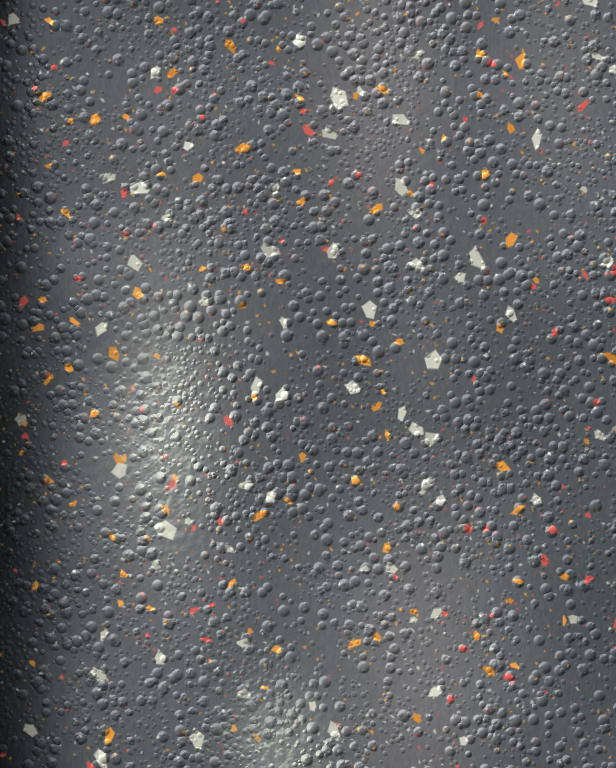
Reproduce this texture procedurally as a Shadertoy shader.

```glsl
// Glossy slate-grey coated surface with pimples, soft glare and scattered coloured chips.

const vec3 SLATE = vec3(0.315, 0.335, 0.350);
const vec3 WARM_GREY = vec3(0.490, 0.480, 0.485);
const vec3 SHADOW = vec3(0.095, 0.105, 0.110);
const vec3 GLARE = vec3(0.82, 0.84, 0.78);
const vec3 CREAM = vec3(0.80, 0.80, 0.74);
const vec3 ORANGE = vec3(0.90, 0.60, 0.27);
const vec3 RED = vec3(0.80, 0.36, 0.34);

const float PIMPLE_CELL = 0.015;
const float GRAIN_CELL = 0.0075;
const float REFLECT_SHIFT = 0.05;   // how far a slope bends the reflection
const float SLOPE_STEP = 0.0011;
const vec2 LIGHT_DIR = vec2(-0.55, 0.83);
const float TAU = 6.28318;

float hash(vec2 p) {
    return fract(sin(dot(p, vec2(127.1, 311.7))) * 43758.5453);
}

vec2 hash2(vec2 p) {
    return vec2(hash(p), hash(p + 57.3));
}

float noise(vec2 p) {
    vec2 i = floor(p), f = fract(p);
    f = f * f * (3.0 - 2.0 * f);
    return mix(mix(hash(i), hash(i + vec2(1, 0)), f.x),
               mix(hash(i + vec2(0, 1)), hash(i + vec2(1, 1)), f.x), f.y);
}

float blob(vec2 p, vec2 centre, vec2 radius) {
    vec2 q = (p - centre) / radius;
    return exp(-dot(q, q));
}

// Two lamps mirrored in the coating
float glareAt(vec2 p) {
    return blob(p, vec2(0.215, 0.45), vec2(0.062, 0.155))
         + 0.9 * blob(p, vec2(0.36, 0.03), vec2(0.06, 0.085));
}

// Broad light and dark bands mirrored in the coating
vec3 sheen(vec2 p) {
    float light = 0.85 * blob(p, vec2(0.49, 0.90), vec2(0.10, 0.26))
                + 0.75 * blob(p, vec2(0.55, 0.12), vec2(0.12, 0.32))
                + 0.60 * blob(p, vec2(0.74, 0.95), vec2(0.10, 0.28))
                + 0.35 * blob(p, vec2(0.22, 0.80), vec2(0.13, 0.25))
                + 0.40 * blob(p, vec2(0.23, 0.35), vec2(0.15, 0.40));
    vec3 col = mix(SLATE, WARM_GREY, min(light, 1.0));
    float edge = mix(0.10, 0.035, smoothstep(0.45, 0.95, p.y));
    return mix(SHADOW, col, smoothstep(-0.03, edge + 0.03, p.x));
}

// Scattered domes, one per occupied cell
float domes(vec2 p, float cell, float density) {
    vec2 id = floor(p / cell);
    float h = 0.0;
    for (int y = -1; y <= 1; y++)
    for (int x = -1; x <= 1; x++) {
        vec2 c = id + vec2(x, y);
        float r = cell * mix(0.28, 0.62, hash(c + 3.7));
        vec2 q = p - (c + hash2(c)) * cell;
        float k = max(0.0, 1.0 - dot(q, q) / (r * r));
        float present = step(hash(c + 19.1), density * noise(c * cell * 17.0));
        h = max(h, present * r * k * k * (1.35 - 0.75 * k));
    }
    return h;
}

float height(vec2 p) {
    float peel = noise(p * 120.0) + 0.35 * noise(p * 290.0);
    return domes(p, PIMPLE_CELL, 0.95) + 0.7 * domes(p + 4.0, GRAIN_CELL, 0.8)
         + peel * (0.0005 + 0.0016 * glareAt(p));
}

// Signed distance to the nearest irregular chip of one layer; z carries its random tint
vec2 chips(vec2 p, float cell, float density, float size, float seed) {
    vec2 id = floor(p / cell);
    vec2 best = vec2(1.0, 0.0);
    for (int y = -1; y <= 1; y++)
    for (int x = -1; x <= 1; x++) {
        vec2 c = id + vec2(x, y), s = c + seed;
        if (hash(s + 7.7) > density) continue;
        vec2 q = p - (c + hash2(s)) * cell;
        float turn = TAU * hash(s + 2.3);
        q = mat2(cos(turn), -sin(turn), sin(turn), cos(turn)) * q;
        q.x /= mix(1.0, 1.7, hash(s + 5.9));
        float r = size * mix(0.5, 1.0, hash(s + 9.1)), d = -1.0;
        for (int i = 0; i < 5; i++) {
            float k = float(i), a = TAU * (k + 0.5 * hash(s + k + 31.0)) / 5.0;
            d = max(d, dot(q, vec2(cos(a), sin(a))) - r * mix(0.4, 1.0, hash(s + k + 43.0)));
        }
        if (d < best.x) best = vec2(d, hash(s + 13.3));
    }
    return best;
}

void mainImage(out vec4 fragColor, in vec2 fragCoord) {
    vec2 p = fragCoord / iResolution.y;
    float soft = 1.0 / iResolution.y;

    // Relief bends the mirrored light
    float h = height(p);
    vec2 slope = vec2(height(p + vec2(SLOPE_STEP, 0)) - h,
                      height(p + vec2(0, SLOPE_STEP)) - h) / SLOPE_STEP;
    float tilt = -dot(slope, LIGHT_DIR);
    vec2 mirrored = p - slope * REFLECT_SHIFT;
    vec3 col = sheen(mirrored);
    float lit = smoothstep(0.0, 0.45, dot(sheen(p), vec3(0.333)));
    col += 0.05 * (noise(p * 9.0) - 0.5) + 0.035 * (noise(p * vec2(420.0, 160.0)) - 0.5);

    // Chips set in the coating, from specks to flakes
    vec2 speck = chips(p, 0.015, 0.38, 0.0023, 11.0);
    vec3 speckTint = speck.y < 0.45 ? CREAM : (speck.y < 0.78 ? ORANGE : RED);
    vec2 red = chips(p, 0.045, 0.20, 0.0065, 83.0);
    vec2 orange = chips(p, 0.040, 0.25, 0.0082, 147.0);
    vec2 cream = chips(p, 0.056, 0.27, 0.0115, 211.0);
    float shade = 0.45 + 0.6 * lit;
    col = mix(col, speckTint * shade, 0.75 * smoothstep(soft, -soft, speck.x));
    col = mix(col, RED * shade, smoothstep(soft, -soft, red.x));
    col = mix(col, ORANGE * shade * (0.85 + 0.2 * orange.y), smoothstep(soft, -soft, orange.x));
    col = mix(col, CREAM * shade * (0.85 + 0.2 * cream.y), smoothstep(soft, -soft, cream.x));

    // Crescents of shadow and glints on the pimples
    col *= 1.0 + 0.42 * clamp(tilt, -1.2, 0.6);
    col += 0.20 * lit * smoothstep(0.45, 1.0, tilt);
    float glint = glareAt(mirrored) * (0.30 + 0.75 * smoothstep(-0.1, 0.45, tilt));
    col = mix(col, GLARE * 1.1, clamp(glint, 0.0, 0.95));

    fragColor = vec4(clamp(col, 0.0, 1.0), 1.0);
}
```
